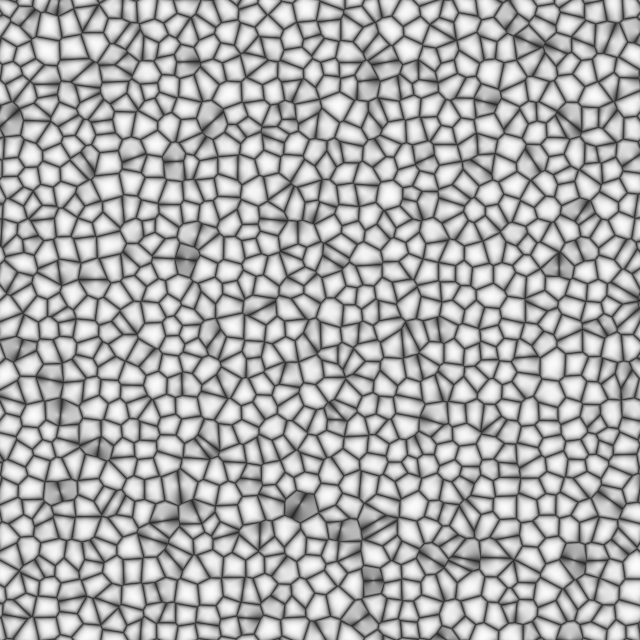
This texture is drawn by a WebGL 1 fragment shader. Its source:

```glsl
precision highp float;
// Grey cellular pebbles: each cell fades from a bright middle to dark seams.

uniform vec2 u_resolution;

#define CELLS 32.0       // cells across the canvas
#define JITTER 0.88      // how far sites stray from the grid, 0 to 1
#define SEAM_GREY 0.13   // darkest tone, on the seams
#define PEAK_GREY 1.0    // brightest tone, approached in the middles
#define RISE 3.75        // how fast the tone climbs away from a seam
#define RISE_POWER 0.85  // below 1 sharpens the seam
#define SEED 17.0

// Two random values from 0 to 1 for a grid cell
vec2 hash2(vec2 cell) {
  vec3 p = fract((cell.xyx + SEED) * vec3(0.1031, 0.1030, 0.0973));
  p += dot(p, p.yzx + 33.33);
  return fract((p.xx + p.yz) * p.zy);
}

// Distance to the second nearest site minus distance to the nearest
float seamDistance(vec2 p) {
  vec2 cell = floor(p);
  vec2 local = p - cell;
  float nearest = 64.0;
  float second = 64.0;
  for (int y = -2; y <= 2; y++) {
    for (int x = -2; x <= 2; x++) {
      vec2 offset = vec2(float(x), float(y));
      vec2 site = offset + 0.5 + JITTER * (hash2(cell + offset) - 0.5);
      vec2 toSite = site - local;
      float distSq = dot(toSite, toSite);
      second = min(second, max(nearest, distSq));
      nearest = min(nearest, distSq);
    }
  }
  return sqrt(second) - sqrt(nearest);
}

// Tone rises quickly from the seam, then levels off
float pebbleGrey(vec2 p) {
  float rise = 1.0 - exp(-RISE * pow(seamDistance(p), RISE_POWER));
  return mix(SEAM_GREY, PEAK_GREY, rise);
}

void main() {
  float scale = CELLS / min(u_resolution.x, u_resolution.y);

  // Average four samples per pixel to smooth the seams
  float grey = 0.0;
  for (int j = 0; j < 2; j++) {
    for (int i = 0; i < 2; i++) {
      vec2 subpixel = 0.5 * vec2(float(i), float(j)) - 0.25;
      grey += 0.25 * pebbleGrey((gl_FragCoord.xy + subpixel) * scale);
    }
  }
  gl_FragColor = vec4(vec3(grey), 1.0);
}
```
